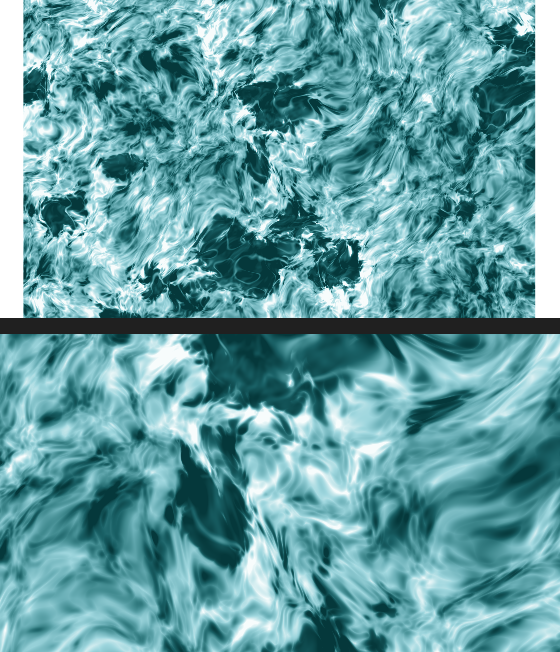
Top, the full canvas; bottom, a detail of the centre.
Reproduce this texture procedurally as a Shadertoy shader.

```glsl
const vec2 PHOTO_SPAN = vec2(0.0417, 0.9557);  // left and right edge, in canvas widths
const float BASE_TONE = 0.14;
const float POOL_TONE = -1.4;
const float BROAD_AMOUNT = 0.32;
const float CLUMP_AMOUNT = 0.40;
const float FINE_AMOUNT = 0.42;
const vec2 LACE_AMOUNT = vec2(0.76, 0.48);     // churned water, milky water
const float RIM_AMOUNT = 0.45;
const float STREAK_ANGLE = 0.9;
const vec2 STREAK_SCALE = vec2(20.0, 36.0);
const vec2 LACE_SCALE = vec2(11.0, 15.0);
const vec3 SWIRL_AMOUNT = vec3(0.022, 0.009, 0.0035);  // broad, middle, small

// Water colours from deep to foam, and the tone at which each one is reached
const vec3 WATER[6] = vec3[6](
    vec3(0.02, 0.22, 0.23), vec3(0.10, 0.38, 0.40), vec3(0.25, 0.54, 0.56),
    vec3(0.42, 0.69, 0.72), vec3(0.62, 0.84, 0.87), vec3(0.97, 0.99, 0.99));
const float TONES[6] = float[6](-1.65, -0.92, -0.41, 0.19, 1.04, 2.05);

// Open pools: centre and radius, in canvas heights
const int POOL_COUNT = 14;
const vec3 POOLS[POOL_COUNT] = vec3[POOL_COUNT](
    vec3(0.90, 0.67, 0.10), vec3(0.76, 0.16, 0.12), vec3(1.08, 0.16, 0.09),
    vec3(0.94, 0.30, 0.08), vec3(0.11, 0.75, 0.09), vec3(1.64, 0.86, 0.11),
    vec3(1.61, 0.66, 0.07), vec3(0.21, 0.31, 0.05), vec3(1.47, 0.37, 0.04),
    vec3(0.53, 0.14, 0.05), vec3(1.29, 0.97, 0.05), vec3(0.36, 0.465, 0.025),
    vec3(0.84, 0.49, 0.035), vec3(0.38, 0.04, 0.05));

mat2 rotation(float a) {
    return mat2(cos(a), sin(a), -sin(a), cos(a));
}

vec2 gradientAt(vec2 cell) {
    float angle = 6.2832 * fract(sin(dot(cell, vec2(127.1, 311.7))) * 43758.55);
    return vec2(cos(angle), sin(angle));
}

// Gradient noise scaled to a standard deviation of about one
float noise(vec2 p) {
    vec2 i = floor(p), f = fract(p), w = f * f * (3.0 - 2.0 * f);
    vec2 e = vec2(1.0, 0.0);
    float low = mix(dot(gradientAt(i), f), dot(gradientAt(i + e), f - e), w.x);
    float high = mix(dot(gradientAt(i + e.yx), f - e.yx),
                     dot(gradientAt(i + 1.0), f - 1.0), w.x);
    return 4.7 * mix(low, high, w.y);
}

vec2 noisePair(vec2 p) {
    return vec2(noise(p), noise(p + 17.3));
}

float fbm(vec2 p, int octaves) {
    float sum = 0.0, power = 0.0, amp = 1.0;
    for (int i = 0; i < octaves; i++) {
        sum += amp * noise(p);
        power += amp * amp;
        amp *= 0.62;
        p = rotation(0.5) * p * 2.03 + 7.3;
    }
    return sum / sqrt(power);
}

// Bright filaments around dark holes
float foamLace(vec2 p) {
    float sum = 0.0, power = 0.0, amp = 1.0;
    for (int i = 0; i < 4; i++) {
        sum += amp * (0.8 - abs(noise(p))) / 0.6;
        power += amp * amp;
        amp *= 0.78;
        p = rotation(0.8) * p * 1.9 + 3.1;
    }
    return sum / sqrt(power);
}

vec2 swirl(vec2 p) {
    p += SWIRL_AMOUNT.x * noisePair(p * 3.0);
    p += SWIRL_AMOUNT.y * noisePair(p * 9.0 + 5.0);
    return p + SWIRL_AMOUNT.z * noisePair(p * 28.0 + 31.0);
}

float poolDistance(vec2 p) {
    float d = 10.0;
    for (int i = 0; i < POOL_COUNT; i++)
        d = min(d, length(p - POOLS[i].xy) - POOLS[i].z);
    return d;
}

// Thin foam threads that drift over the open pools
float veins(vec2 p) {
    float threads = smoothstep(0.24, 0.0, abs(noise(p * vec2(13.0, 6.0))));
    float net = smoothstep(0.4, 0.0, abs(noise(p * 24.0 + 9.0)));
    return threads * smoothstep(-0.8, 0.6, noise(p * 5.0 + 40.0))
         + 0.6 * net * smoothstep(-0.5, 0.9, noise(p * 6.0 + 60.0));
}

float waterTone(vec2 p) {
    vec2 q = swirl(p);
    float broad = fbm(p * 2.4 + 11.0, 2);
    float clump = fbm(q * 8.0 + 23.0, 4);
    vec2 streak = rotation(-STREAK_ANGLE) * q;
    float lace = foamLace(streak * LACE_SCALE);
    float fine = fbm(streak * STREAK_SCALE + 70.0, 3);

    float milky = smoothstep(-1.0, 1.0, noise(p * 3.0 + 51.0) + 1.2 * (p.x - 0.9));
    float foam = BASE_TONE + BROAD_AMOUNT * broad + CLUMP_AMOUNT * clump
               + mix(LACE_AMOUNT.x, LACE_AMOUNT.y, milky) * lace + FINE_AMOUNT * fine;

    float d = poolDistance(q) + 0.022 * clump + 0.018 * lace;
    foam += RIM_AMOUNT * smoothstep(0.0, 0.02, d) * smoothstep(0.09, 0.02, d);
    float pool = POOL_TONE + 0.25 * fine + 0.2 * clump + 1.5 * veins(q);
    return mix(foam, pool, smoothstep(0.025, -0.02, d));
}

vec3 waterColour(float tone) {
    vec3 colour = WATER[0];
    for (int i = 1; i < 6; i++)
        colour = mix(colour, WATER[i],
                     clamp((tone - TONES[i - 1]) / (TONES[i] - TONES[i - 1]), 0.0, 1.0));
    return colour;
}

void mainImage(out vec4 fragColor, in vec2 fragCoord) {
    vec3 water = waterColour(waterTone(fragCoord / iResolution.y));

    // White side margins
    vec2 inset = vec2(1.0, -1.0) * (fragCoord.x - PHOTO_SPAN * iResolution.x);
    float inside = clamp(min(inset.x, inset.y) + 0.5, 0.0, 1.0);
    fragColor = vec4(mix(vec3(1.0), water, inside), 1.0);
}
```
